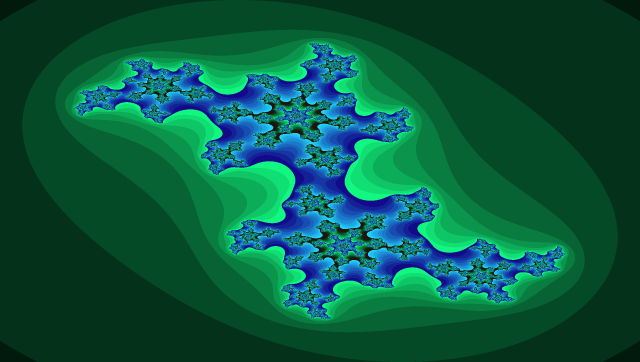
A Shadertoy shader for this background:

```glsl
// Banded escape-time Julia fractal: green outer rings, blue bays and dark starry branches.

const vec2  JULIA_C      = vec2(0.1648, 0.6577); // constant added at each step
const float HALF_SPAN    = 1.5;    // plane shown from -span to +span on both axes
const float ESCAPE       = 2.0;    // escape radius
const int   MAX_STEPS    = 160;
const float RAMP_STEPS   = 10.0;   // bands in each colour ramp
const int   SAMPLES      = 3;      // supersampling grid per axis

const vec3 GREEN_BRIGHT  = vec3(0.07, 0.97, 0.50);
const vec3 BLUE_DEEP     = vec3(0.07, 0.04, 0.54);
const vec3 BLUE_CYAN     = vec3(0.13, 0.83, 0.99);
const vec3 BROWN_DARK    = vec3(0.13, 0.07, 0.04);
const vec3 LILAC         = vec3(0.38, 0.34, 0.78);

vec2 complexSquare(vec2 z) {
    return vec2(z.x * z.x - z.y * z.y, 2.0 * z.x * z.y);
}

// Number of steps before the orbit leaves the escape circle
float escapeCount(vec2 z) {
    int steps = 0;
    for (int i = 0; i < MAX_STEPS; i++) {
        if (dot(z, z) > ESCAPE * ESCAPE) break;
        z = complexSquare(z) + JULIA_C;
        steps++;
    }
    return float(steps);
}

// Green ramp, then blue ramp, repeating with brown shadows in deeper cycles
vec3 bandColor(float count) {
    float phase = mod(count, 2.0 * RAMP_STEPS);
    vec3 green = GREEN_BRIGHT * (phase + 1.0) / RAMP_STEPS;
    vec3 blue = mix(BLUE_DEEP, BLUE_CYAN, (phase - RAMP_STEPS) / (RAMP_STEPS - 1.0));

    float deeper = step(2.0 * RAMP_STEPS, count);
    float shadow = deeper * (1.0 - smoothstep(0.0, 4.0, phase));
    green = mix(green, BROWN_DARK, shadow);

    vec3 color = phase < RAMP_STEPS ? green : blue;
    return mix(color, LILAC, 0.6 * smoothstep(45.0, 75.0, count));
}

void mainImage(out vec4 fragColor, in vec2 fragCoord) {
    vec3 total = vec3(0.0);

    // Average a small grid of samples to smooth the band edges
    for (int j = 0; j < SAMPLES; j++) {
        for (int i = 0; i < SAMPLES; i++) {
            vec2 offset = (vec2(i, j) + 0.5) / float(SAMPLES) - 0.5;
            vec2 uv = (fragCoord + offset) / iResolution.xy;
            vec2 z = (2.0 * uv - 1.0) * HALF_SPAN;
            total += bandColor(escapeCount(z));
        }
    }
    fragColor = vec4(total / float(SAMPLES * SAMPLES), 1.0);
}
```
